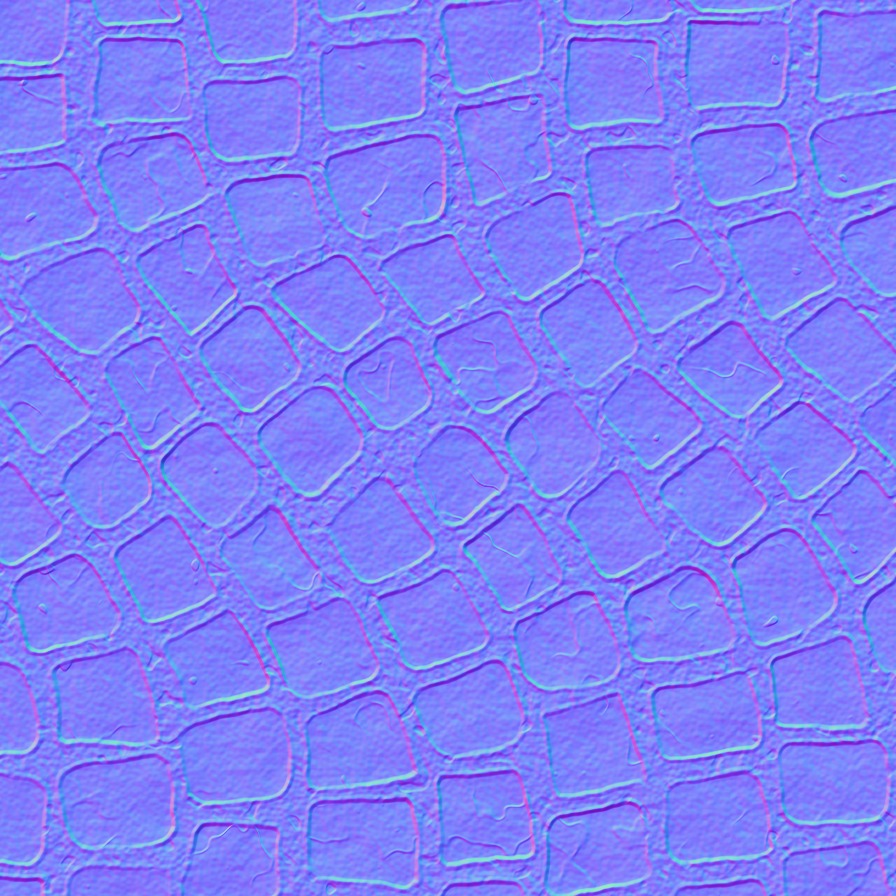
A WebGL 1 fragment shader for this texture map:

```glsl
precision highp float;
// Tangent-space normal map of worn cobblestones laid in columns that bend across the canvas.
// Each column is cut into stones along its own length; a height field of thin grooves, ledges
// and grain is differentiated and packed into colour, red facing right and green facing down.

uniform vec2 u_resolution;

const float COLUMN_PITCH = 0.135;  // horizontal distance of the columns
const float STONE_PITCH = 0.117;   // length of a stone with its joint
const float HALF_JOINT = 0.0115;
const float BEND_CENTER = 0.52;    // height where the columns lean most
const float BEND_FREQ = 6.8;
const float MEAN_LEAN = 0.42;
const float LEAN_SWING = 0.40;
const float EPS = 0.0009;          // step of the height differences

vec2 hash2(vec2 c) {
  vec3 q = fract(c.xyx * vec3(0.1031, 0.1030, 0.0973));
  q += dot(q, q.yzx + 33.33);
  return fract((q.xx + q.yz) * q.zy);
}

float corner(vec2 cell, vec2 f, vec2 offset) {
  return dot(hash2(cell + offset) * 2.0 - 1.0, f - offset);
}

// Gradient noise, roughly -0.6 to 0.6
float gnoise(vec2 p) {
  vec2 i = floor(p), f = p - i;
  vec2 u = f * f * f * (f * (f * 6.0 - 15.0) + 10.0);
  float low = mix(corner(i, f, vec2(0.0)), corner(i, f, vec2(1.0, 0.0)), u.x);
  float high = mix(corner(i, f, vec2(0.0, 1.0)), corner(i, f, vec2(1.0)), u.x);
  return mix(low, high, u.y);
}

vec2 noise2(vec2 p) {
  return vec2(gnoise(p), gnoise(p + vec2(37.3, 71.9)));
}

vec2 rotate(vec2 p, float angle) {
  float c = cos(angle), s = sin(angle);
  return vec2(c * p.x + s * p.y, c * p.y - s * p.x);
}

float roundedBox(vec2 p, vec2 halfSize, float radius) {
  vec2 d = abs(p) - halfSize + radius;
  return length(max(d, 0.0)) + min(max(d.x, d.y), 0.0) - radius;
}

// x: signed distance to the stone of this cell, y: tilt of its top face
vec2 stone(vec2 p) {
  // Bent column: local frame from the lean of its centre line
  float y = p.y - BEND_CENTER;
  float lean = MEAN_LEAN + LEAN_SWING * cos(BEND_FREQ * y);
  float shift = MEAN_LEAN * y + LEAN_SWING / BEND_FREQ * sin(BEND_FREQ * y);
  float across = inversesqrt(1.0 + lean * lean);
  float u = (p.x + shift) / COLUMN_PITCH + 20.0;
  float column = floor(u);
  float offset = (fract(u) - 0.5) * COLUMN_PITCH;
  float along = (y + 0.3 * shift - offset * lean * across) / STONE_PITCH + 20.0;
  along += hash2(vec2(column, 7.0)).x;

  vec2 id = vec2(column, floor(along));
  vec2 cell = vec2(offset * across, (fract(along) - 0.5) * STONE_PITCH);
  vec2 halfCell = 0.5 * vec2(COLUMN_PITCH * across, STONE_PITCH);

  // Irregular stone, kept inside its cell
  vec2 shape = hash2(id + 11.0) - 0.5;
  vec2 size = hash2(id + 53.0) - 0.5;
  vec2 slant = hash2(id + 97.0) - 0.5;
  vec2 local = rotate(cell - 0.007 * slant, 0.24 * shape.x);
  local.x *= 1.0 + 5.0 * shape.y * local.y;
  float radius = 0.017 + 0.018 * size.x;
  float d = roundedBox(local, halfCell - HALF_JOINT + 0.009 * size, radius);
  d = max(d, roundedBox(cell, halfCell - 0.006, 0.01));
  return vec2(d, dot(local, slant));
}

float height(vec2 p) {
  vec2 wobble = 0.028 * noise2(p * 3.5 + 41.0) + 0.012 * noise2(p * 9.0 + 5.0);
  wobble += 0.003 * noise2(p * 36.0) + 0.0011 * noise2(p * 85.0 + 9.0);
  vec2 s = stone(p + wobble);
  float top = 1.0 - smoothstep(-0.004, 0.0012, s.x);
  float filler = smoothstep(0.0008, 0.006, s.x);

  // Stone body: sharp rim of varying wear, groove refilled by the joint, soft shoulder
  float wear = max(0.0032 + 0.005 * gnoise(p * 13.0 + 23.0), 0.0006);
  float h = wear * (top + 0.48 * filler) + 0.025 * top * s.y;
  h -= 0.0008 * smoothstep(-0.012, 0.004, s.x);

  // Broken ledges and creases on the faces, present only in patches
  vec2 jag = 0.34 * noise2(p * 44.0 + 13.0);
  float crack = gnoise(p * 17.0 + 61.0 + jag);
  float ledge = smoothstep(-0.035, 0.035, crack) - exp(-pow(crack / 0.035, 2.0));
  float patches = smoothstep(0.0, 0.25, gnoise(p * 8.0 + 83.0));
  h += 0.0010 * ledge * patches * top;

  // Grain: wrinkles everywhere, rougher sand and pebbles in the joints
  float rough = mix(1.8, 1.0, top);
  h += 0.0011 * gnoise(p * 38.0 + 3.0);
  h += rough * (0.0010 * gnoise(p * 80.0 + 17.0) + 0.0008 * gnoise(p * 160.0 + 29.0));
  h += 0.0018 * (1.0 - top) * smoothstep(0.15, 0.4, gnoise(p * 62.0 + 47.0));
  h -= 0.0018 * top * smoothstep(0.42, 0.54, gnoise(p * 48.0 + 91.0));
  return h;
}

void main() {
  vec2 p = gl_FragCoord.xy / u_resolution.y;
  vec2 dx = vec2(EPS, 0.0), dy = vec2(0.0, EPS);
  float slopeX = (height(p + dx) - height(p - dx)) / (2.0 * EPS);
  float slopeY = (height(p + dy) - height(p - dy)) / (2.0 * EPS);
  vec3 normal = normalize(vec3(-0.65 * slopeX, slopeY, 1.0));
  gl_FragColor = vec4(normal * 0.5 + vec3(0.5, 0.503, 0.49), 1.0);
}
```
